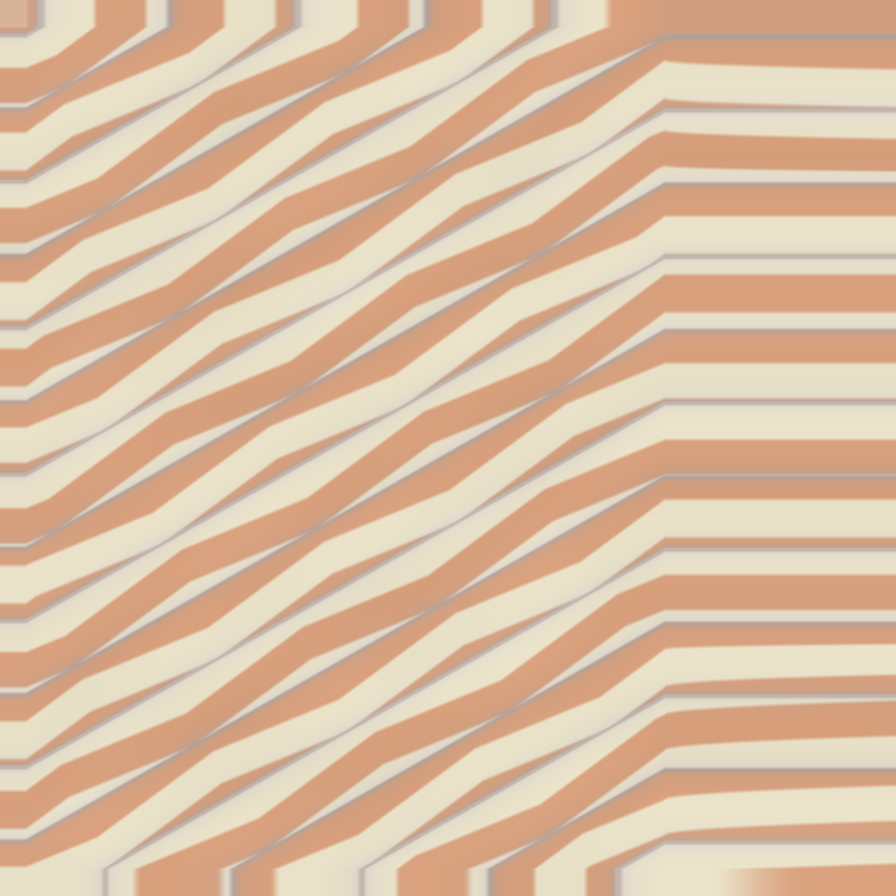
This pattern is drawn by a Shadertoy shader. Its source:

```glsl
// Zigzag two-tone bands between slanted ridge lines, stretched flat at the margins.

const float SLOPE = 0.57;     // rise of the ridges
const float PITCH = 0.0817;   // vertical distance between ridges
const float OFFSET = 0.565;   // ridge phase, in pitches
const float ZIGZAG = 0.27;    // horizontal length of one zigzag
const float SOFT = 0.035;     // band edge softness, in pitches

const vec3 CREAM  = vec3(0.915, 0.885, 0.780);
const vec3 PALE   = vec3(0.870, 0.845, 0.805);
const vec3 ORANGE = vec3(0.850, 0.625, 0.485);
const vec3 DULL   = vec3(0.790, 0.630, 0.530);
const vec3 GREY   = vec3(0.690, 0.635, 0.615);

vec2 hashGradient(vec2 cell) {
    float h = fract(sin(dot(cell, vec2(127.1, 311.7))) * 4375.85);
    return vec2(cos(6.2832 * h), sin(6.2832 * h));
}

float gradientNoise(vec2 p) {
    vec2 i = floor(p), f = p - i;
    vec2 u = f * f * f * (f * (f * 6.0 - 15.0) + 10.0);
    vec2 e = vec2(1.0, 0.0);
    float a = dot(hashGradient(i), f);
    float b = dot(hashGradient(i + e.xy), f - e.xy);
    float c = dot(hashGradient(i + e.yx), f - e.yx);
    float d = dot(hashGradient(i + e.xx), f - e.xx);
    return mix(mix(a, b, u.x), mix(c, d, u.x), u.y);
}

float triangleWave(float t) {
    return 1.0 - abs(2.0 * fract(t) - 1.0);
}

// Where a band touches its ridge; drifts and wavers from ridge to ridge
float pinchPosition(float index, float parity) {
    return 0.342 - 0.043 * (index - 3.0) + 0.107 * parity
         + 0.036 * cos(1.2 * (index - 4.3));
}

// Share of orange in the cell above ridge "index"; odd cells swap colours
float orangeShare(float x, float level, float index, float drift) {
    float s = level - index;
    float parity = mod(index, 2.0);
    float t = (x - pinchPosition(index, parity) + 0.018 * s) / ZIGZAG;
    float low = mix(-0.02, 0.25, triangleWave(t)) + drift;
    float inside = smoothstep(-SOFT, SOFT, 0.25 - abs(s - low - 0.25));
    return mix(inside, 1.0 - inside, parity);
}

// Gentle bend of the bands in the right margin
float marginDrift(vec2 uv, float start) {
    float reach = sqrt(max(uv.x - start, 0.0) / (1.0 - start));
    float rise = 0.2 * (1.0 - smoothstep(0.22, 0.32, uv.y));
    float fall = 0.12 * smoothstep(0.76, 0.84, uv.y);
    return reach * (rise - fall);
}

void mainImage(out vec4 fragColor, in vec2 fragCoord) {
    vec2 uv = fragCoord / iResolution.xy;

    // Margins repeat the nearest edge of the inner panel
    vec2 panelMin = vec2(0.029, 0.03);
    vec2 panelMax = vec2(0.742, 0.97);
    vec2 p = clamp(uv, panelMin, panelMax);

    // Bands on both sides of the nearest ridge
    float level = (p.y - SLOPE * p.x) / PITCH - OFFSET;
    float ridge = floor(level + 0.5);
    float side = level - ridge;
    float drift = marginDrift(uv, panelMax.x);
    float below = orangeShare(p.x, level, ridge - 1.0, drift);
    float above = orangeShare(p.x, level, ridge, drift);
    float share = mix(below, above, smoothstep(-SOFT, SOFT, side));

    // Each tone fades towards the ridge
    float dist = abs(side);
    float halo = exp(-dist * 7.0);
    float line = exp(-dist * dist * 700.0);
    vec3 light = mix(CREAM, PALE, halo);
    vec3 warm = mix(mix(ORANGE, DULL, halo), GREY, 0.75 * line);
    vec3 color = mix(light, warm, share);

    // Thin ridge line just under the crest
    float crest = side + 0.02;
    color = mix(color, GREY, 0.6 * exp(-crest * crest * 1500.0));

    // Faint streaks along the bands
    color += 0.02 * gradientNoise(vec2(p.x * 6.0, level * 1.3));

    fragColor = vec4(color, 1.0);
}
```
